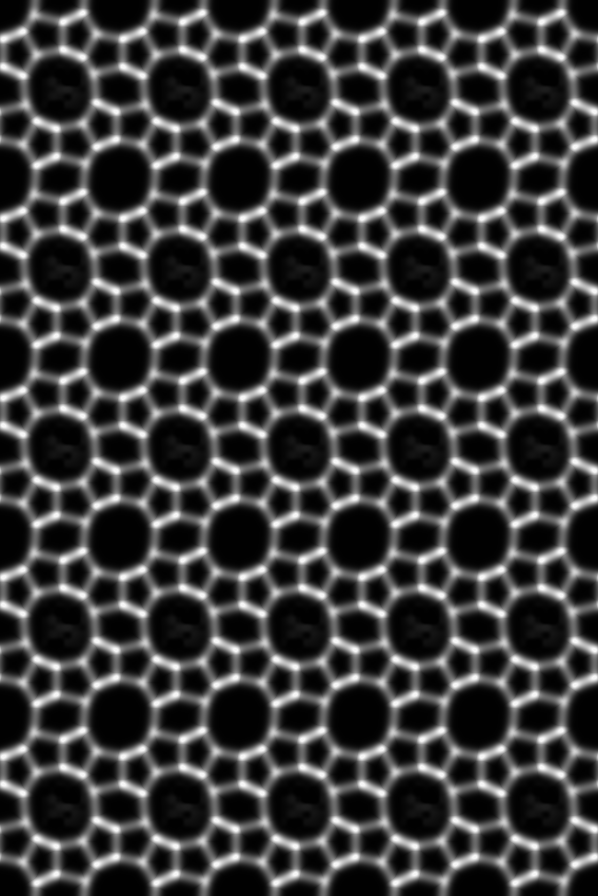
Give the GLSL for this pattern, as a Shadertoy shader.

```glsl
const vec2 CELL = vec2(1.0, 1.5);

float hash(vec2 p) {
    return fract(sin(dot(p, vec2(127.1, 311.7))) * 43758.5453);
}

float valueNoise(vec2 p) {
    vec2 i = floor(p), f = fract(p);
    f = f * f * (3.0 - 2.0 * f);
    return mix(mix(hash(i), hash(i + vec2(1, 0)), f.x),
               mix(hash(i + vec2(0, 1)), hash(i + vec2(1, 1)), f.x), f.y);
}

float segmentDistance(vec2 p, vec2 a, vec2 b) {
    vec2 ab = b - a;
    return length(p - a - ab * clamp(dot(p - a, ab) / dot(ab, ab), 0.0, 1.0));
}

float glow(float d, float radius) {
    return exp(-0.5 * d * d / (radius * radius));
}

// One five-sided ring with the bonds that leave it: x = bonds, y = atoms
vec2 ringMotif(vec2 p) {
    vec2 ring[5] = vec2[5](vec2(0.026, 0.56), vec2(0.195, 0.638), vec2(0.306, 0.462),
                           vec2(0.195, 0.267), vec2(0.026, 0.332));
    vec2 outer[5] = vec2[5](vec2(-0.214, 0.62), vec2(0.214, 0.88), vec2(0.526, 0.418),
                            vec2(0.286, 0.13), vec2(-0.194, 0.288));
    float bonds = 0.0;
    float atoms = 0.4 * glow(length(p - outer[3]), 0.036);
    for (int i = 0; i < 5; i++) {
        vec2 a = ring[i], b = ring[(i + 1) % 5];
        float strength = (i == 0 || i == 3) ? 0.72 : 0.4;
        bonds = max(bonds, strength * glow(segmentDistance(p, a, b), 0.037));
        bonds = max(bonds, 0.4 * glow(segmentDistance(p, a, outer[i]), 0.037));
        atoms += (i == 2 ? 0.42 : 0.3) * glow(length(p - a), 0.035);
    }
    return vec2(bonds, atoms);
}

void mainImage(out vec4 fragColor, in vec2 fragCoord) {
    // Five cells across, with a pore at the canvas centre
    vec2 p = 5.0 * (fragCoord - 0.5 * iResolution.xy) / iResolution.x;

    // Half turns and glide reflections place four rings in each cell
    float bonds = 0.0, atoms = 0.0;
    for (int i = 0; i < 4; i++) {
        vec2 q = i < 2 ? p : vec2(p.x + 0.5, 0.75 - p.y);
        if (i % 2 == 1) q = -q;
        vec2 corner = vec2(-0.345, -0.25);
        vec2 layer = ringMotif(mod(q - corner, CELL) + corner);
        bonds = max(bonds, layer.x);
        atoms += layer.y;
    }
    float light = 0.005 + bonds + atoms;

    // Faint mottling inside every other row of pores
    vec2 pore = mod(p + 0.5 * CELL, CELL) - 0.5 * CELL;
    float mottling = smoothstep(0.35, 0.95, valueNoise(pore * 15.0 + 7.0));
    light += 0.11 * mottling * glow(length(pore - vec2(0.04, 0.02)), 0.13);

    fragColor = vec4(vec3(min(light, 0.97)), 1.0);
}
```
